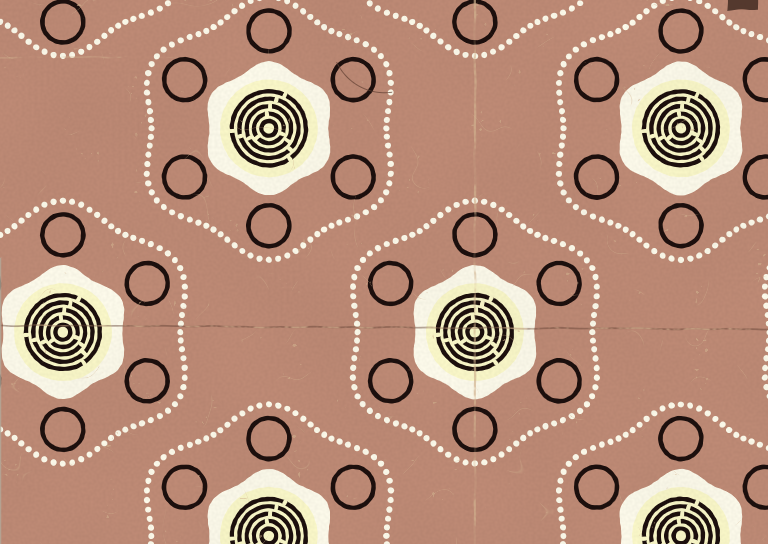
Reproduce this pattern procedurally as a WebGL 1 fragment shader.

```glsl
precision highp float;
uniform vec2 u_resolution;

const float TAU = 6.28319;

vec2 gradientAt(vec2 cell) {
  float h = fract(sin(dot(cell, vec2(127.1, 311.7))) * 43758.5);
  return vec2(cos(TAU * h), sin(TAU * h));
}

float gradientNoise(vec2 p) {
  vec2 i = floor(p), f = fract(p);
  vec2 u = f * f * f * (f * (f * 6.0 - 15.0) + 10.0);
  vec2 e = vec2(1.0, 0.0);
  float low = mix(dot(gradientAt(i), f), dot(gradientAt(i + e), f - e), u.x);
  float high = mix(dot(gradientAt(i + e.yx), f - e.yx), dot(gradientAt(i + 1.0), f - 1.0), u.x);
  return mix(low, high, u.y);
}

// Antialiased coverage of a signed distance; the canvas is 4.37 units tall
float fill(float d) {
  return clamp(0.5 - d * u_resolution.y / 4.37, 0.0, 1.0);
}

// Offset from the nearest motif centre in a staggered lattice
vec2 nearestMotif(vec2 p) {
  vec2 period = vec2(3.31, 3.274);
  vec2 q = p - vec2(3.815, 1.702);
  vec2 a = mod(q + 0.5 * period, period) - 0.5 * period;
  vec2 b = mod(q, period) - 0.5 * period;
  return dot(a, a) < dot(b, b) ? a : b;
}

// Beads strung evenly along a wavy hexagon
float beadChain(vec2 q, float angle) {
  float pitch = TAU / 88.0;
  float t = floor(angle / pitch + 0.5) * pitch;
  float reach = 1.0 - 0.068 * cos(6.0 * t) + 0.012 * cos(2.0 * t);
  return length(q - reach * vec2(cos(t), sin(t))) - 0.0245;
}

float sixRings(float r, float angle) {
  float t = mod(angle, TAU / 6.0) - TAU / 12.0;
  return abs(length(r * vec2(cos(t), sin(t)) - vec2(0.782, 0.0)) - 0.164) - 0.018;
}

// Five concentric rings, the outer four broken by turned gaps
float maze(float r, float angle) {
  float ring = clamp(floor(r / 0.0594 + 0.5), 1.0, 5.0);
  float band = abs(r - ring * 0.0594) - 0.0172;
  float third = TAU / 3.0;
  float arc = r * abs(mod(angle - 1.9 * ring + 0.5 * third, third) - 0.5 * third);
  return ring > 1.5 ? max(band, 0.016 - arc) : band;
}

vec3 printedMotif(vec2 p, vec3 ground) {
  vec3 cream = vec3(0.97, 0.96, 0.9);
  vec3 ink = vec3(0.11, 0.06, 0.05);
  vec2 q = nearestMotif(p);
  float r = length(q);
  float angle = atan(q.y, q.x);
  float rough = 0.005 * gradientNoise(p * 22.0);

  vec3 color = mix(ground, cream, fill(beadChain(q, angle) + rough));
  color = mix(color, cream, fill(r - 0.508 + 0.03 * cos(6.0 * angle) + rough));
  color = mix(color, vec3(0.96, 0.95, 0.77), fill(r - 0.392 + rough));
  return mix(color, ink, fill(min(maze(r, angle), sixRings(r, angle)) + rough));
}

vec3 wear(vec2 p, vec3 color) {
  vec3 bare = vec3(0.82, 0.7, 0.56);
  vec3 grime = vec3(0.37, 0.24, 0.19);
  float patches = gradientNoise(p * 4.0 + 7.0);
  float grain = gradientNoise(p * 26.0);
  float wobble = 0.012 * gradientNoise(p * 5.0);

  // Fold lines: one upright, one level, one faint at the upper left
  float upright = abs(p.x - 3.815 + wobble);
  float level = abs(p.y - 1.755 + 0.005 * p.x + wobble);
  float faint = abs(p.y - 3.91 + wobble) + 0.02 * smoothstep(1.0, 2.4, p.x);
  float flaking = smoothstep(-0.2, 0.35, patches + 0.5 * grain);
  color = mix(color, grime, 0.45 * fill(level - 0.007) * (1.0 - 0.6 * flaking));
  color = mix(color, bare, 0.7 * fill(upright - 0.009) * (0.25 + 0.75 * flaking));
  color = mix(color, bare, 0.6 * fill(level - 0.006) * flaking);
  color = mix(color, bare, 0.4 * fill(faint - 0.006) * flaking);

  // Hairline cracks and small chips
  float crack = abs(gradientNoise(p * 3.0 + 31.0)) / 3.0 - 0.0015;
  color = mix(color, bare, 0.5 * fill(crack) * smoothstep(0.2, 0.4, patches));
  float chip = smoothstep(0.4, 0.5, grain) * smoothstep(0.24, 0.4, patches);
  color = mix(color, bare, 0.55 * chip);

  // Curved scratch, dark corner scuff and worn left margin
  float scratch = abs(length(p - vec2(3.09, 4.05)) - 0.425) - 0.004;
  scratch = max(scratch, max(p.x - 3.15, p.y - 3.87));
  color = mix(color, grime, 0.7 * fill(scratch));
  vec2 scuff = abs(p - vec2(5.97, 4.36)) - vec2(0.12, 0.07);
  color = mix(color, grime * 0.7, 0.85 * fill(max(scuff.x, scuff.y) + 3.0 * wobble));
  return mix(color, vec3(0.7, 0.66, 0.6), 0.8 * fill(max(p.x - 0.01, p.y - 2.3)));
}

void main() {
  vec2 p = gl_FragCoord.xy / u_resolution.y * 4.37;
  vec3 color = printedMotif(p, vec3(0.73, 0.53, 0.45));
  color *= 1.0 + 0.02 * gradientNoise(p * 1.3) + 0.03 * gradientNoise(p * 40.0);
  gl_FragColor = vec4(wear(p, color), 1.0);
}
```
